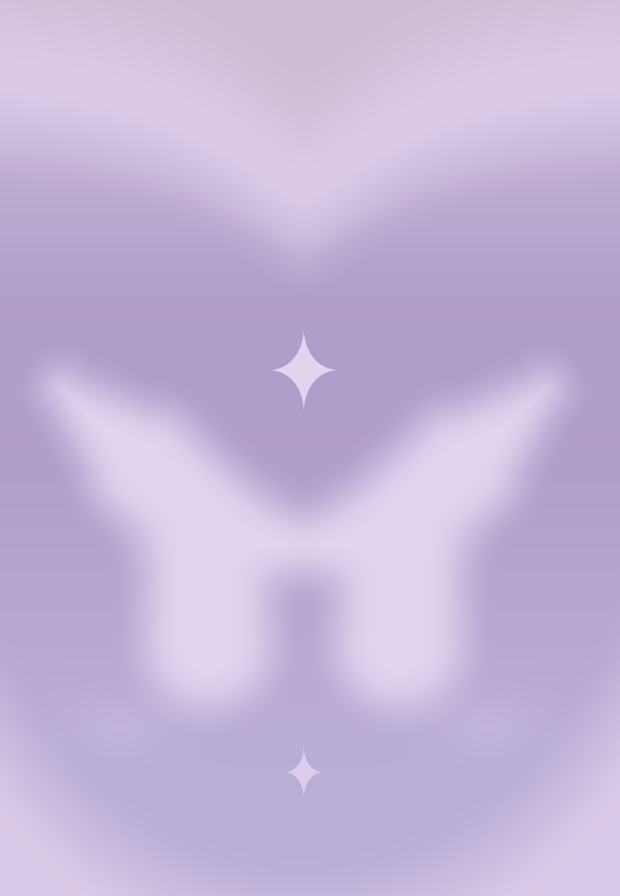
A Shadertoy shader for this background:

```glsl
// A soft lilac backdrop: a blurred heart-shaped band of light around a
// purple field, a glowing butterfly built from smoothly joined tapered
// capsules, and two crisp four-pointed sparkles on the vertical axis.

const vec3 ROSE_GREY  = vec3(0.810, 0.742, 0.838);
const vec3 BAND_LIGHT = vec3(0.852, 0.790, 0.908);
const vec3 MAUVE      = vec3(0.755, 0.690, 0.825);
const vec3 DEEP_LILAC = vec3(0.688, 0.620, 0.788);
const vec3 BLUE_LILAC = vec3(0.738, 0.688, 0.842);
const vec3 WING_LIGHT = vec3(0.885, 0.830, 0.938);
const float AXIS = 0.49;   // symmetry axis as a share of the width

float smoothMin(float a, float b, float k) {
    float h = max(k - abs(a - b), 0.0) / k;
    return min(a, b) - 0.25 * k * h * h;
}

// Capsule whose radius changes from ra at a to rb at b
float taperedCapsule(vec2 p, vec2 a, vec2 b, float ra, float rb) {
    vec2 ab = b - a;
    float t = clamp(dot(p - a, ab) / dot(ab, ab), 0.0, 1.0);
    return length(p - a - ab * t) - mix(ra, rb, t);
}

// One mirrored wing pair; p.y is measured upward from the bottom edge
float butterfly(vec2 p) {
    p.x = abs(p.x);
    vec2 tip = vec2(0.268, 0.564), shoulder = vec2(0.176, 0.480);
    vec2 root = vec2(0.091, 0.398), foot = vec2(0.107, 0.282);
    float upper = min(taperedCapsule(p, tip, shoulder, 0.021, 0.066),
                      taperedCapsule(p, shoulder, root, 0.066, 0.066));
    float lower = taperedCapsule(p, root + vec2(0.018, -0.020), foot, 0.070, 0.072);
    float body = taperedCapsule(p, vec2(0.0, 0.392), root, 0.034, 0.060);
    return smoothMin(smoothMin(upper, lower, 0.03), body, 0.02);
}

// Purple field with the heart-shaped band of light
vec3 heartBackdrop(vec2 p) {
    float depth = 1.0 - p.y;
    vec3 field = mix(MAUVE, DEEP_LILAC, smoothstep(0.13, 0.37, depth));
    field = mix(field, BLUE_LILAC, smoothstep(0.46, 0.92, depth));

    // Upper lobes meet in a soft dip on the axis
    float side = sqrt(p.x * p.x + 0.0009) - 0.03;
    float ridge = 0.075 + 0.135 * exp(-side / 0.13);
    float below = depth - ridge;
    vec3 outside = mix(BAND_LIGHT, ROSE_GREY, smoothstep(0.0, 0.14, -below));
    vec3 color = mix(outside, field, smoothstep(0.0, 0.125, below));

    // Lower rounded sides
    float radius = length(vec2(p.x * 1.2, p.y - 0.48));
    float rim = smoothstep(0.435, 0.575, radius) * smoothstep(0.52, 0.32, p.y);
    return mix(color, BAND_LIGHT, rim);
}

// Supersampled coverage of a concave four-pointed star
float sparkle(vec2 p, vec2 halfSize, float pixel) {
    const int N = 4;
    float covered = 0.0;
    for (int i = 0; i < N * N; i++) {
        vec2 jitter = (vec2(i % N, i / N) + 0.5) / float(N) - 0.5;
        vec2 q = pow(abs(p + jitter * pixel) / halfSize, vec2(0.55));
        covered += step(q.x + q.y, 1.0);
    }
    return covered / float(N * N);
}

void mainImage(out vec4 fragColor, in vec2 fragCoord) {
    float pixel = 1.0 / iResolution.y;
    vec2 p = (fragCoord - vec2(AXIS * iResolution.x, 0.0)) * pixel;
    vec3 color = heartBackdrop(p);

    // Faint wing tails, then the blurred wings
    vec2 tail = (vec2(abs(p.x), p.y) - vec2(0.205, 0.190)) / vec2(0.060, 0.035);
    color = mix(color, WING_LIGHT, 0.16 * exp(-dot(tail, tail)));
    float wings = smoothstep(0.036, -0.044, butterfly(p));
    color = mix(color, WING_LIGHT, wings);

    // Sparkles above and below the wings
    float large = sparkle(p - vec2(0.0, 0.587), vec2(0.039, 0.047), pixel);
    float small = sparkle(p - vec2(0.0, 0.138), vec2(0.022, 0.029), pixel);
    color = mix(color, WING_LIGHT, max(large, 0.85 * small));
    fragColor = vec4(color, 1.0);
}
```
